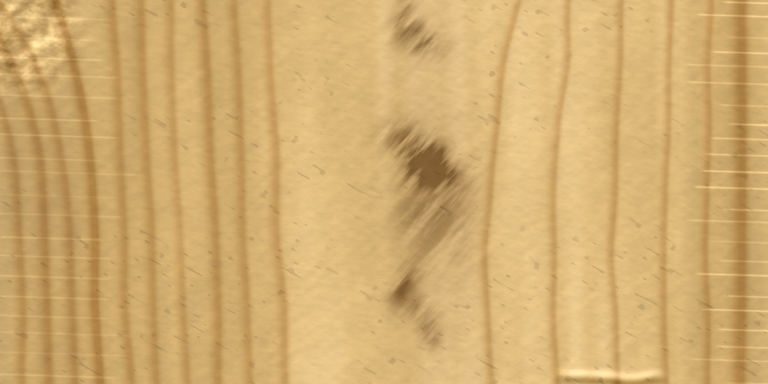
This texture is drawn by a WebGL 1 fragment shader. Its source:

```glsl
precision highp float;
// Planed pine board: upright growth rings, a smoky knot streak, saw scratches and torn fibres.
uniform vec2 u_resolution;

const vec3 SHADE = vec3(0.735, 0.615, 0.405);
const vec3 HONEY = vec3(0.875, 0.738, 0.488);
const vec3 PALE = vec3(0.935, 0.805, 0.575);
const vec3 RING_TINT = vec3(0.86, 0.79, 0.69);
const vec3 STAIN_TINT = vec3(0.56, 0.48, 0.38);

float hash(vec2 p) {
  vec3 q = fract(vec3(p.xyx) * 0.1031);
  q += dot(q, q.yzx + 33.33);
  return fract((q.x + q.y) * q.z);
}

float noise(vec2 p) {
  vec2 i = floor(p), f = fract(p);
  f = f * f * (3.0 - 2.0 * f);
  return mix(mix(hash(i), hash(i + vec2(1, 0)), f.x),
             mix(hash(i + vec2(0, 1)), hash(i + vec2(1, 1)), f.x), f.y);
}

float fbm(vec2 p) {
  float sum = 0.0, amp = 0.5;
  for (int i = 0; i < 4; i++) {
    sum += amp * noise(p);
    p = p * 2.03 + 17.1;
    amp *= 0.5;
  }
  return sum / 0.9375;
}

vec2 rotate(vec2 p, float a) {
  return vec2(cos(a) * p.x + sin(a) * p.y, cos(a) * p.y - sin(a) * p.x);
}

// Dark latewood line with a soft left flank and a crisper right one
float ringLine(float d, float width) {
  float w = width * (d < 0.0 ? 1.4 : 0.8);
  return exp(-d * d / (w * w)) + 0.25 * exp(-d * d / (12.0 * w * w));
}

// Crowded rings on the left, curling away near the top
float leftRings(vec2 p) {
  float sum = 0.0, rise = max(p.y - 0.5, 0.0) * 2.0;
  for (int i = 0; i < 10; i++) {
    float k = float(i), r = hash(vec2(k, 7.0));
    float x = 0.04 + 0.062 * k + 0.0015 * k * k + 0.022 * (r - 0.5);
    x += 0.045 * (0.5 - p.y) - 0.15 * rise * rise * (1.0 - smoothstep(2.0, 4.0, k));
    x += 0.012 * (noise(vec2(k * 5.0, p.y * 5.0)) - 0.5);
    float strength = 0.5 + 0.4 * r + (i == 3 ? 0.4 : 0.0);
    sum += strength * ringLine(p.x - x, 0.011 + 0.004 * r);
  }
  return sum;
}

// Wider rings on the right, bowed most beside the knot
float rightRings(vec2 p) {
  float sum = 0.0, bow = 0.16 * (p.y - 0.33) * (p.y - 0.33);
  for (int i = 0; i < 6; i++) {
    float k = float(i);
    float x = 1.27 + 0.187 * k - 0.011 * k * k + bow * exp(-0.5 * k);
    x += 0.022 * exp(-0.2 * k) * (noise(vec2(k * 3.0 + 40.0, p.y * 6.0)) - 0.5);
    float last = i == 5 ? 1.0 : 0.0;
    sum += (0.7 + 0.4 * last) * ringLine(p.x - x, 0.010 + 0.008 * last);
  }
  return sum;
}

float blot(vec2 p, vec2 centre, vec2 radius, float angle) {
  vec2 d = rotate(p - centre, angle) / radius;
  return exp(-dot(d, d));
}

// Smoky blots broken up by slanting brush-like streaks
float knotStain(vec2 p) {
  vec2 q = p + 0.06 * (vec2(fbm(p * 9.0), fbm(p * 9.0 + 31.0)) - 0.5);
  float s = 1.0 * blot(q, vec2(1.10, 0.59), vec2(0.085, 0.05), -0.7);
  s += 0.65 * blot(q, vec2(1.11, 0.90), vec2(0.05, 0.035), -0.7);
  s += 0.55 * blot(q, vec2(1.05, 0.97), vec2(0.03, 0.06), 0.0);
  s += 0.55 * blot(q, vec2(1.055, 0.25), vec2(0.035, 0.06), -0.3);
  s += 0.45 * blot(q, vec2(1.12, 0.16), vec2(0.03, 0.06), 0.5);
  s += 0.40 * blot(q, vec2(1.13, 0.45), vec2(0.10, 0.14), 0.0);
  float streak = fbm(rotate(p, 0.85) * vec2(9.0, 50.0));
  float wash = 0.16 * blot(p, vec2(1.10, 0.5), vec2(0.12, 0.7), 0.0);
  return s * (0.2 + 1.4 * smoothstep(0.2, 0.75, streak)) + wash;
}

// Thin pale saw marks, one per row, each with its own reach
float scratches(vec2 p, float edge, float side, float pitch) {
  float y = (p.y + 0.03 * p.x) / pitch, row = floor(y);
  float r = hash(vec2(row, edge * 10.0));
  float d = (fract(y) - 0.3 - 0.4 * r) * pitch;
  float reach = smoothstep(0.0, 0.03, side * (p.x - edge) + 0.12 * (r - 0.5));
  return reach * (0.35 + 0.65 * hash(vec2(row, 3.0))) * exp(-d * d / 0.000008);
}

void main() {
  vec2 p = gl_FragCoord.xy / u_resolution.y;

  // Broad light and soft upright bands
  float light = 0.42 + 0.55 * smoothstep(0.1, 0.85, p.x) - 0.40 * smoothstep(1.55, 2.0, p.x);
  light += 0.5 * (fbm(p * vec2(3.0, 2.0) + 4.0) - 0.5) + 0.35 * (noise(p * vec2(26.0, 1.2)) - 0.5);
  vec3 wood = mix(SHADE, HONEY, clamp(light + 0.1, 0.0, 1.0));
  wood = mix(wood, PALE, 0.85 * smoothstep(0.80, 1.25, light));

  // Fine fibres and small dark flecks
  float fibre = fbm(rotate(p, -0.15) * vec2(45.0, 110.0)) - 0.5;
  float sheen = fbm(rotate(p, 0.7) * vec2(10.0, 60.0)) - 0.5;
  wood *= 1.0 + 0.085 * fibre + 0.06 * sheen;
  float fleck = smoothstep(0.83, 0.95, noise(rotate(p, -0.5) * vec2(38.0, 110.0) + 9.0));
  wood *= 1.0 - 0.10 * fleck * smoothstep(0.45, 0.7, noise(p * 6.0));

  // Rings and knot
  wood *= mix(vec3(1.0), RING_TINT, min(leftRings(p) + rightRings(p), 1.3));
  wood *= mix(vec3(1.0), STAIN_TINT, min(knotStain(p), 1.0));

  // Saw scratches at both ends
  float marks = scratches(p, 1.83, 1.0, 0.045) + 0.5 * scratches(p, 0.32, -1.0, 0.052);
  wood += 0.16 * marks * vec3(1.0, 0.95, 0.8);

  // Torn corner, lit from one side
  float torn = 1.0 - smoothstep(0.10, 0.24, length((p - vec2(0.03, 0.92)) * vec2(1.0, 1.1)));
  vec2 t = p * vec2(22.0, 30.0);
  wood += torn * (0.04 + 0.55 * (fbm(t) - fbm(t + vec2(0.3, -0.4)))) * vec3(1.0, 0.95, 0.8);

  // Dented lower edge: bright lip over a shadow
  float lipY = 0.022 + 0.025 * (noise(vec2(p.x * 14.0, 2.0)) - 0.5);
  float span = smoothstep(1.43, 1.50, p.x) * (1.0 - smoothstep(1.69, 1.75, p.x));
  float lip = (p.y - lipY) / 0.011, under = (p.y - lipY + 0.02) / 0.012;
  wood += span * (0.16 * exp(-lip * lip) - 0.20 * exp(-under * under));

  gl_FragColor = vec4(clamp(wood, 0.0, 1.0), 1.0);
}
```
